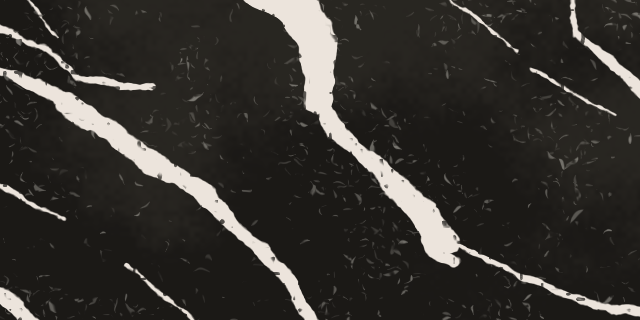
Reproduce this texture procedurally as a WebGL 2 fragment shader.

```glsl
#version 300 es
precision highp float;
// Polished black marble with ragged white diagonal veins and clustered grey flecks.
uniform vec2 u_resolution;
out vec4 fragColor;

const vec3 BLACK = vec3(0.105, 0.097, 0.087);
const vec3 CHARCOAL = vec3(0.158, 0.148, 0.130);
const vec3 FLECK_GREY = vec3(0.66, 0.65, 0.62);
const vec3 VEIN_WHITE = vec3(0.925, 0.895, 0.862);

float hash(vec2 p) {
    return fract(sin(dot(p, vec2(127.1, 311.7))) * 43758.5453);
}

float noise(vec2 p) {
    vec2 i = floor(p), f = fract(p);
    f = f * f * (3.0 - 2.0 * f);
    return mix(mix(hash(i), hash(i + vec2(1, 0)), f.x),
               mix(hash(i + vec2(0, 1)), hash(i + vec2(1, 1)), f.x), f.y);
}

float fbm(vec2 p) {
    float sum = 0.0, gain = 0.5;
    for (int i = 0; i < 4; i++) {
        sum += gain * noise(p);
        p = p * 2.03 + 7.3;
        gain *= 0.5;
    }
    return sum / 0.9375;
}

// Signed distance to a bowed stroke from a to b, with half widths w0 and w1.
float vein(vec2 p, vec2 a, vec2 b, float w0, float w1, float bow) {
    vec2 axis = b - a;
    float t = clamp(dot(p - a, axis) / dot(axis, axis), 0.0, 1.0);
    vec2 normal = normalize(vec2(-axis.y, axis.x));
    vec2 centre = a + axis * t + normal * bow * 4.0 * t * (1.0 - t);
    float width = mix(w0, w1, t) * (0.72 + 0.56 * noise(p * 13.0));
    return length(p - centre) - width;
}

float centralVein(vec2 p) {
    float d = vein(p, vec2(0.87, 1.03), vec2(1.00, 0.70), 0.088, 0.044, 0.045);
    d = min(d, vein(p, vec2(1.00, 0.70), vec2(1.06, 0.59), 0.020, 0.031, 0.0));
    d = min(d, vein(p, vec2(1.06, 0.59), vec2(1.40, 0.24), 0.029, 0.040, 0.006));
    d = min(d, vein(p, vec2(1.35, 0.25), vec2(1.42, 0.18), 0.024, 0.019, -0.008));
    return min(d, vein(p, vec2(1.41, 0.25), vec2(2.03, 0.02), 0.007, 0.015, -0.035));
}

float leftVeins(vec2 p) {
    float d = vein(p, vec2(-0.02, 0.79), vec2(0.20, 0.68), 0.010, 0.030, 0.012);
    d = min(d, vein(p, vec2(0.20, 0.68), vec2(0.62, 0.41), 0.037, 0.025, 0.0));
    d = min(d, vein(p, vec2(0.62, 0.41), vec2(0.99, -0.02), 0.025, 0.018, 0.02));
    d = min(d, vein(p, vec2(-0.02, 0.91), vec2(0.15, 0.85), 0.013, 0.007, 0.0));
    d = min(d, vein(p, vec2(0.15, 0.85), vec2(0.24, 0.755), 0.006, 0.009, 0.0));
    d = min(d, vein(p, vec2(0.24, 0.755), vec2(0.47, 0.73), 0.008, 0.014, -0.01));
    d = min(d, vein(p, vec2(-0.02, 0.43), vec2(0.19, 0.32), 0.010, 0.005, 0.0));
    d = min(d, vein(p, vec2(-0.03, 0.11), vec2(0.13, -0.03), 0.030, 0.022, 0.0));
    d = min(d, vein(p, vec2(0.39, 0.17), vec2(0.60, 0.00), 0.004, 0.006, 0.0));
    return min(d, vein(p, vec2(0.08, 1.01), vec2(0.19, 0.88), 0.003, 0.002, 0.0));
}

float rightVeins(vec2 p) {
    float d = vein(p, vec2(1.41, 1.01), vec2(1.62, 0.84), 0.005, 0.004, 0.0);
    d = min(d, vein(p, vec2(1.66, 0.78), vec2(1.92, 0.645), 0.006, 0.004, 0.0));
    d = min(d, vein(p, vec2(1.78, 1.02), vec2(1.80, 0.89), 0.009, 0.010, 0.0));
    return min(d, vein(p, vec2(1.80, 0.89), vec2(2.03, 0.69), 0.009, 0.024, 0.01));
}

// Small curved wisps, jittered on a grid and gathered into clusters.
float flecks(vec2 p, float cell, float seed, float soft) {
    vec2 home = floor(p / cell);
    float ink = 0.0;
    for (int y = -1; y <= 1; y++) {
        for (int x = -1; x <= 1; x++) {
            vec2 id = home + vec2(x, y);
            vec2 key = id + seed;
            vec2 jitter = vec2(hash(key + 3.1), hash(key + 8.7));
            vec2 centre = (id + 0.1 + 0.8 * jitter) * cell;
            float cluster = smoothstep(0.36, 0.68, noise(centre * 5.0 + 21.0));
            float present = step(hash(key + 14.3), 0.12 + 0.72 * cluster);
            float angle = -0.5 + 2.6 * (hash(key + 19.9) - 0.5);
            vec2 q = p - centre;
            q = mat2(cos(angle), -sin(angle), sin(angle), cos(angle)) * q;
            float reach = cell * mix(0.16, 0.50, hash(key + 27.4));
            float s = q.x / reach;
            float curve = reach * 0.9 * (hash(key + 33.8) - 0.5) * s * s;
            float width = reach * mix(0.10, 0.30, hash(key + 41.2)) * (1.0 - s * s);
            float d = abs(q.y - curve) - width;
            float shape = (1.0 - smoothstep(-soft, soft, d)) * step(abs(s), 1.0);
            ink = max(ink, shape * present * mix(0.15, 0.65, hash(key + 52.6)));
        }
    }
    return ink * smoothstep(0.22, 0.62, noise(p * 85.0 + seed));
}

void main() {
    vec2 p = gl_FragCoord.xy / u_resolution.y;
    float soft = 1.0 / u_resolution.y;

    // Dark ground, slightly lighter towards the top
    float haze = fbm(p * 2.2 + 4.0) + 0.35 * (p.y - 0.5) + 0.12 * (noise(p * 60.0) - 0.5);
    vec3 colour = mix(BLACK, CHARCOAL, smoothstep(0.40, 0.78, haze));

    // Grey flecks, bent by fine turbulence
    vec2 ripple = vec2(noise(p * 38.0), noise(p * 38.0 + 17.0)) - 0.5;
    vec2 bent = p + 0.014 * ripple;
    float ink = max(flecks(bent, 0.052, 0.0, soft), flecks(bent, 0.037, 63.0, soft) * 0.75);
    colour = mix(colour, FLECK_GREY, ink);

    // White veins with wandering, ragged edges
    vec2 drift = vec2(fbm(p * 9.0 + 2.0), fbm(p * 9.0 + 31.0)) - 0.5;
    vec2 warped = p + 0.035 * drift;
    float d = min(centralVein(warped), min(leftVeins(warped), rightVeins(warped)));
    d += 0.006 * (noise(p * 48.0) - 0.5) + 0.003 * (noise(p * 110.0) - 0.5);
    float veinMask = 1.0 - smoothstep(-soft, soft, d);

    // Dark pits near the vein borders
    float pits = smoothstep(0.76, 0.88, noise(p * 62.0 + 9.0)) * smoothstep(-0.022, -0.006, d);
    colour = mix(colour, VEIN_WHITE, veinMask * (1.0 - 0.75 * pits));
    fragColor = vec4(colour, 1.0);
}
```
